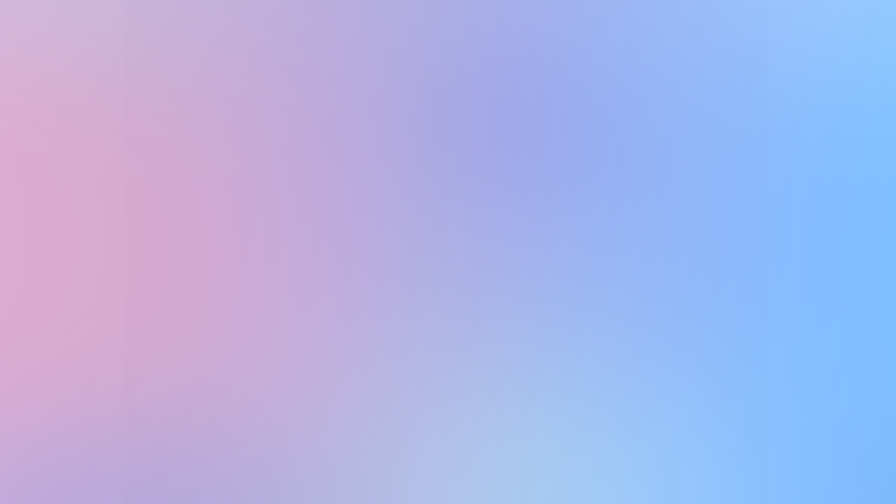
Write a Shadertoy shader that draws this background.

```glsl
#define ROSE       vec3(0.86, 0.67, 0.82)
#define ORCHID     vec3(0.796, 0.65, 0.774)
#define PERIWINKLE vec3(0.563, 0.70, 1.009)
#define SKY        vec3(0.49, 0.74, 1.0)
#define SEAM_LEFT  0.138
#define SEAM_RIGHT 0.858
#define SEAM_LIFT  0.005
#define STREAKS    0.0012

// Cubic blend of the four main colours from left to right
vec3 baseGradient(float x) {
    float r = 1.0 - x;
    return r * r * r * ROSE + 3.0 * r * r * x * ORCHID
         + 3.0 * r * x * x * PERIWINKLE + x * x * x * SKY;
}

// Soft elliptical falloff, 1 at its centre
float glow(vec2 uv, vec2 centre, vec2 radius) {
    vec2 d = (uv - centre) / radius;
    return exp(-dot(d, d));
}

// Faint slanted brush marks from layered sines
float streaks(vec2 uv) {
    float sum = 0.0;
    vec2 wave = vec2(55.0, -14.0);
    for (int i = 0; i < 3; i++) {
        sum += sin(dot(uv, wave) + 2.0 * sin(uv.y * 9.0 + float(i)));
        wave = wave * 1.7 + vec2(3.0, 8.0);
    }
    return sum / 3.0;
}

void mainImage(out vec4 fragColor, in vec2 fragCoord) {
    vec2 uv = fragCoord / iResolution.xy;
    vec3 colour = baseGradient(uv.x);

    // Rose and indigo pools
    colour += vec3(0.025, -0.005, 0.0) * glow(uv, vec2(0.27, 0.45), vec2(0.15, 0.35));
    colour += vec3(-0.02, -0.027, -0.005) * glow(uv, vec2(0.57, 0.76), vec2(0.15, 0.22));

    // Pale haze along the top
    colour += vec3(-0.04, 0.045, 0.035) * glow(uv, vec2(0.07, 1.05), vec2(0.25, 0.22));
    colour += vec3(0.09, 0.05, -0.015) * glow(uv, vec2(1.0, 1.08), vec2(0.28, 0.28));

    // Violet, pale blue and deep blue along the bottom
    colour += vec3(-0.115, -0.01, 0.035) * glow(uv, vec2(0.1, -0.05), vec2(0.28, 0.24));
    colour += vec3(0.03, 0.095, 0.015) * glow(uv, vec2(0.6, 0.0), vec2(0.26, 0.35));
    colour += vec3(0.0, -0.025, -0.01) * glow(uv, vec2(1.0, 0.0), vec2(0.12, 0.2));

    // Barely visible vertical seams and brush marks
    float soft = 1.0 / iResolution.x;
    float outer = 1.0 - smoothstep(-soft, soft, uv.x - SEAM_LEFT)
                + smoothstep(-soft, soft, uv.x - SEAM_RIGHT);
    colour += SEAM_LIFT * outer + STREAKS * streaks(uv);

    fragColor = vec4(clamp(colour, 0.0, 1.0), 1.0);
}
```
